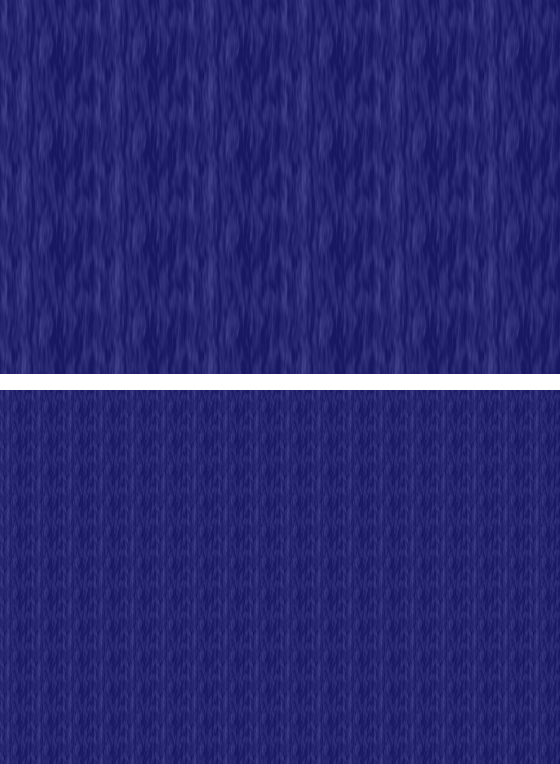
Top, the tile; bottom, the same tile 3 across and 3 down.
Write a Shadertoy shader that draws this texture.

```glsl
const float TAU = 6.2831853;

vec3 hash3(vec2 cell, float seed) {
    vec3 k = vec3(dot(cell, vec2(127.1, 311.7)),
                  dot(cell, vec2(269.5, 183.3)),
                  dot(cell, vec2(419.2, 371.9)));
    return fract(sin(k + seed * 17.3) * 43758.5);
}

// Cellular noise: light and dark flecks, one per stretched cell, wrapping at the tile edge
float fibres(vec2 tile, vec2 cells, float seed) {
    vec2 p = tile * cells;
    vec2 base = floor(p);
    float sum = 0.0;
    for (int y = -1; y <= 1; y++) {
        for (int x = -1; x <= 1; x++) {
            vec2 cell = base + vec2(x, y);
            vec3 rnd = hash3(mod(cell, cells), seed);
            vec2 d = cell + rnd.xy - p;
            float falloff = max(0.0, 1.0 - dot(d, d));
            sum += (rnd.z * 2.0 - 1.0) * falloff * falloff;
        }
    }
    return sum;
}

// Soft elliptical patch that wraps around the tile
float patchAt(vec2 tile, vec2 centre, vec2 size) {
    vec2 d = (fract(tile - centre + 0.5) - 0.5) / size;
    return exp(-dot(d, d));
}

// Soft band over the full height of the tile
float band(float x, float centre, float width) {
    float d = (fract(x - centre + 0.5) - 0.5) / width;
    return exp(-d * d);
}

void mainImage(out vec4 fragColor, in vec2 fragCoord) {
    vec2 tile = fract(fragCoord / iResolution.xy * vec2(6.0, 4.0));

    // Slight sideways waver of the grain
    vec2 grain = tile;
    grain.x = fract(tile.x + 0.006 * sin(TAU * tile.y) + 0.003 * sin(TAU * 3.0 * tile.y + 1.0));

    // Fibres from broad to fine
    float tone = 0.26;
    tone += 0.14 * fibres(grain, vec2(9.0, 2.0), 1.0);
    tone += 0.22 * fibres(grain, vec2(20.0, 4.0), 2.0);
    tone += 0.28 * fibres(grain, vec2(38.0, 6.0), 3.0);
    tone += 0.30 * fibres(grain, vec2(64.0, 10.0), 4.0);

    // Light streaks
    tone += (0.38 + 0.14 * cos(TAU * (tile.y - 0.15))) * band(grain.x, 0.25, 0.026);
    tone += 0.42 * patchAt(grain, vec2(0.47, 0.55), vec2(0.05, 0.26));
    tone += 0.30 * patchAt(grain, vec2(0.06, 0.85), vec2(0.07, 0.22));
    tone += 0.22 * patchAt(grain, vec2(0.73, 0.60), vec2(0.03, 0.30));
    tone += 0.22 * patchAt(grain, vec2(0.91, 0.20), vec2(0.035, 0.25));

    // Dark gaps
    tone -= 0.36 * band(grain.x, 0.98, 0.024);
    tone -= 0.16 * band(grain.x, 0.35, 0.030);
    tone -= 0.16 * band(grain.x, 0.63, 0.060);
    tone -= 0.12 * band(grain.x, 0.82, 0.035);

    vec3 indigo = vec3(0.11, 0.11, 0.40);
    vec3 paleThread = vec3(0.25, 0.25, 0.54);
    fragColor = vec4(mix(indigo, paleThread, clamp(tone, -0.1, 1.5)), 1.0);
}
```
